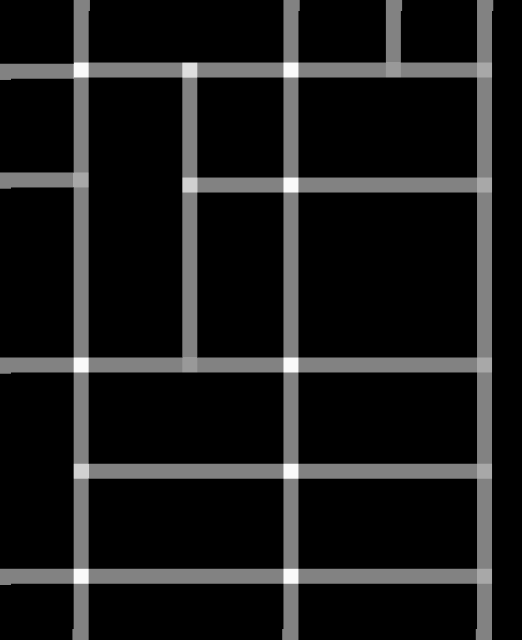
This pattern is drawn by a WebGL 1 fragment shader. Its source:

```glsl
precision highp float;

uniform vec2 u_resolution;

// Antialiased coverage of the interval from span.x to span.y
float cover(float x, vec2 span, float pixel) {
    vec2 inside = clamp(vec2(x - span.x, span.y - x) / pixel + 0.5, 0.0, 1.0);
    return inside.x * inside.y;
}

// x: coverage of the bar, y: light it adds where another bar crosses it.
// pos is (along, across); caps holds the crossing light at both ends.
vec2 bar(vec2 pos, vec2 pixel, vec2 edges, vec2 span, vec2 caps) {
    float shape = cover(pos.x, span, pixel.x) * cover(pos.y, edges, pixel.y);
    float light = 0.47;
    if (pos.x < span.x + 0.03) light = caps.x;
    if (pos.x > span.y - 0.03) light = caps.y;
    return shape * vec2(1.0, light);
}

// Horizontal bar, with a small notch below its edge at the canvas left
vec2 row(vec2 p, vec2 pixel, float center, float left, float right) {
    float notch = 0.00195 * step(p.x, 0.0215);
    vec2 edges = center + vec2(-0.0117 - notch, 0.0117);
    return bar(p, pixel, edges, vec2(left, right), vec2(0.31, 0.15));
}

// Vertical bar, with small notches at the canvas top and bottom
vec2 column(vec2 p, vec2 pixel, float center, float bottom, float top) {
    vec2 notch = 0.0024 * vec2(-step(p.y, 0.0165), step(0.983, p.y));
    vec2 edges = center + vec2(-0.01435, 0.01435) + notch;
    return bar(p.yx, pixel.yx, edges, vec2(bottom, top), vec2(0.09, 0.36));
}

void main() {
    vec2 p = gl_FragCoord.xy / u_resolution;
    vec2 pixel = 1.0 / u_resolution;
    float before = -0.1;
    float beyond = 1.1;
    float rightEnd = 0.9426;

    // Rows, top to bottom; the first one steps down at its left part
    float topRow = mix(0.8887, 0.8906, step(0.1411, p.x));
    vec2 rows = row(p, pixel, topRow, before, rightEnd);
    rows = max(rows, row(p, pixel, 0.7188, before, 0.1699));
    rows = max(rows, row(p, pixel, 0.7109, 0.3493, rightEnd));
    rows = max(rows, row(p, pixel, 0.4297, before, rightEnd));
    rows = max(rows, row(p, pixel, 0.2637, 0.1411, rightEnd));
    rows = max(rows, row(p, pixel, 0.0996, before, rightEnd));

    // Columns, left to right
    vec2 columns = column(p, pixel, 0.1555, before, beyond);
    columns = max(columns, column(p, pixel, 0.3636, 0.4180, 0.9023));
    columns = max(columns, column(p, pixel, 0.5574, before, beyond));
    columns = max(columns, column(p, pixel, 0.7536, 0.8789, beyond));
    columns = max(columns, column(p, pixel, 0.9282, before, beyond));

    // Grey bars, brighter at their crossings
    float grey = 0.51 * max(rows.x, columns.x) + min(rows.y, columns.y);
    gl_FragColor = vec4(vec3(grey), 1.0);
}
```
